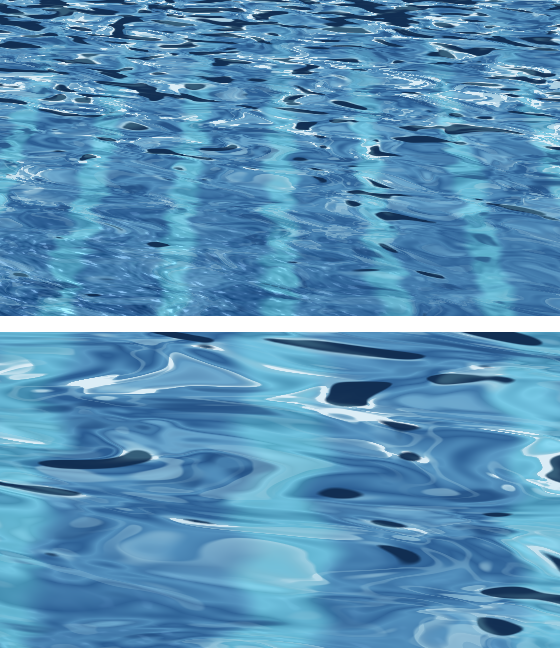
Top, the full canvas; bottom, a detail of the centre.
A Shadertoy shader for this texture:

```glsl
// Rippled pool water seen at a slant, with pale lanes running away on the floor.
// A perspective ground plane carries warped gradient noise; its levels give the
// dark reflections, their bright rims, the pale flecks and the bending of lanes.

const vec3 DEEP_BLUE   = vec3(0.17, 0.37, 0.58);
const vec3 MID_BLUE    = vec3(0.36, 0.61, 0.78);
const vec3 TROUGH_BLUE = vec3(0.13, 0.30, 0.50);
const vec3 LANE_CYAN   = vec3(0.40, 0.74, 0.84);
const vec3 PALE_SKY    = vec3(0.65, 0.82, 0.89);
const vec3 WHITE_GLINT = vec3(0.90, 0.95, 0.98);
const vec3 DARK_NAVY   = vec3(0.06, 0.17, 0.31);
const vec3 DARK_TEAL   = vec3(0.19, 0.35, 0.46);

const float PERSPECTIVE  = 0.38;            // narrowing from bottom to top
const float LANE_SPACING = 0.354;           // at the bottom edge
const float LANE_HALF    = 0.14;            // half width, in lane spacings
const float LANE_SOFT    = 0.06;
const vec2  WAVE_FREQ    = vec2(6.0, 66.0); // waves per ground unit
const float WAVE_TILT    = 0.06;            // crests fall to the right
const float WARP         = 0.9;
const float DARK_NEAR    = 0.58;            // crest level of dark patches, bottom
const float DARK_RANGE   = 0.48;            // how far that level drops at the top

vec2 hash2(vec2 p) {
    vec3 a = fract(p.xyx * vec3(0.1031, 0.1030, 0.0973));
    a += dot(a, a.yzx + 33.33);
    return fract((a.xx + a.yz) * a.zy);
}

float corner(vec2 cell, vec2 offset) {
    return dot(hash2(cell) * 2.0 - 1.0, offset) * 1.22;
}

// Gradient noise, roughly -0.7 to 0.7
float noise(vec2 p) {
    vec2 i = floor(p), f = p - i;
    vec2 u = f * f * f * (f * (f * 6.0 - 15.0) + 10.0);
    vec2 e = vec2(1.0, 0.0);
    float low  = mix(corner(i, f), corner(i + e.xy, f - e.xy), u.x);
    float high = mix(corner(i + e.yx, f - e.yx), corner(i + e.xx, f - e.xx), u.x);
    return mix(low, high, u.y);
}

// 1 below the first edge, 0 above the second
float fall(float a, float b, float x) {
    return 1.0 - smoothstep(a, b, x);
}

void mainImage(out vec4 fragColor, in vec2 fragCoord) {
    vec2 p = vec2(fragCoord.x - 0.5 * iResolution.x, fragCoord.y) / iResolution.y;
    float z = 1.0 / (1.0 - PERSPECTIVE * p.y);

    // Wave plane, bent by slow noise
    vec2 q = vec2(p.x * z, z + WAVE_TILT * p.x) * WAVE_FREQ + 40.0;
    vec2 bend = vec2(noise(q * 0.55 + 3.1), noise(q * 0.55 + 21.7));
    float swell = noise(q * 0.2 + 5.0);
    q += WARP * bend;

    // Crests carry dark reflections, the film carries swirls of sky
    float crest = noise(q) + 0.4 * noise(q * vec2(1.9, 1.7) + 11.0) + 0.45 * swell;
    float film = noise(q * vec2(0.9, 0.8) + 0.9 * crest + 27.0)
               + 0.4 * noise(q * 2.1 + 2.0 * bend);
    float facet = abs(fract(film * 2.2) - 0.5) * 2.0;
    float activity = mix(0.45, 1.0, smoothstep(0.1, 0.6, p.y));

    // Blue body of the water
    float light = 0.46 + 0.35 * (p.y - 0.4) + 0.6 * film + 0.3 * swell
                + 0.75 * activity * (facet - 0.5);
    vec3 col = mix(DEEP_BLUE, MID_BLUE, clamp(light, 0.0, 1.0));

    // Refracted lanes on the floor
    float lanePos = p.x * z / LANE_SPACING + 0.16 * bend.x + 0.11 * crest;
    float laneDist = abs(fract(lanePos + 0.5) - 0.5);
    float lane = fall(LANE_HALF - LANE_SOFT, LANE_HALF + LANE_SOFT, laneDist);
    lane *= 1.0 - 0.85 * smoothstep(0.55, 1.0, p.y);
    lane *= clamp(0.88 + 0.6 * film, 0.0, 1.0);
    col = mix(col, LANE_CYAN + 0.18 * (light - 0.5), 0.9 * lane);

    // Blue shade in the troughs
    float trough = smoothstep(0.22, 0.38, -crest) * smoothstep(-0.2, 0.2, -film);
    col = mix(col, TROUGH_BLUE, 0.65 * trough);

    // Fine chop on the calm near side
    float calm = fall(0.05, 0.5, p.y) * fall(-0.6, 0.9, p.x);
    vec2 c = vec2(p.x * 22.0, p.y * 80.0 + p.x * 20.0) + 2.0 * bend;
    float chop = noise(c) + 0.8 * noise(c * 2.2 + 7.0);
    col += calm * (0.14 * chop + 0.18 * smoothstep(0.3, 0.6, chop));

    // Sky sheets with one sharp side, short flecks and rims round dark patches
    float darkLevel = DARK_NEAR - DARK_RANGE * pow(p.y, 1.6);
    float sheen = smoothstep(0.1, 0.6, film + 0.3 * bend.y);
    float patches = smoothstep(-0.12, 0.28, noise(q * 0.33 + 50.0) + 0.2 * (p.y - 0.4));
    float sheet = smoothstep(0.10, 0.14, film) * fall(0.15, 0.38, film) * patches;
    float fleckField = noise(q * vec2(1.2, 1.4) + 1.5 * bend + 71.0)
                     + 0.3 * noise(q * 2.5 + 90.0) + 0.3 * swell;
    float fleck = smoothstep(0.27, 0.35, fleckField) * (0.35 + 0.65 * patches);
    float thread = fall(0.02, 0.07, abs(fleckField - 0.08)) * patches;
    float rim = smoothstep(darkLevel - 0.20, darkLevel - 0.05, crest)
              * smoothstep(-0.15, 0.15, film);
    float glint = 0.85 * sheet + 0.8 * fleck + 0.75 * rim + 0.35 * thread;
    glint = clamp(glint, 0.0, 1.0) * activity;
    col = mix(col, PALE_SKY, 0.25 * sheen * activity);
    col = mix(col, PALE_SKY, 0.95 * glint);
    col = mix(col, WHITE_GLINT, 0.85 * smoothstep(0.65, 1.0, glint));

    // Dark lens-shaped reflections
    float edge = 0.02 + 0.45 * fwidth(crest);
    float dark = smoothstep(darkLevel - edge, darkLevel + edge, crest);
    vec3 darkCol = mix(DARK_NAVY, DARK_TEAL, smoothstep(0.0, 0.35, film));
    col = mix(col, darkCol, 0.96 * dark);

    fragColor = vec4(clamp(col, 0.0, 1.0), 1.0);
}
```
